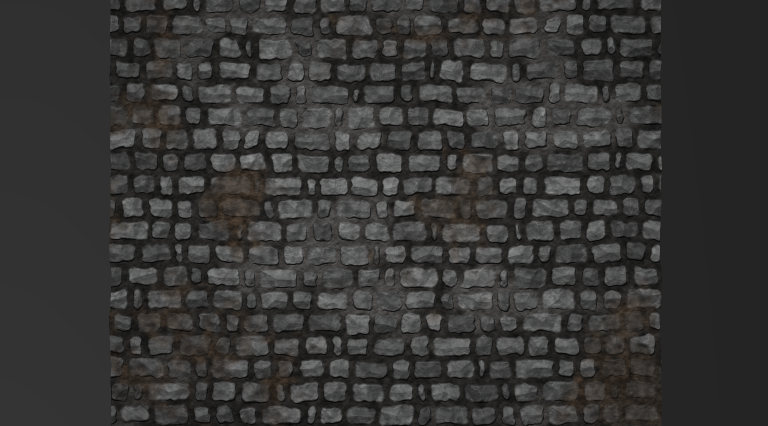
A Shadertoy shader for this texture:

```glsl
#define ROWS 18.6
#define COLUMNS 15.2
#define WIDTH_JITTER 0.72
#define JOINT 0.0042
#define CORNER 0.011
#define RELIEF 0.0105
#define STONE_TONE 0.285
#define JOINT_TONE 0.135
#define SOIL_COLOR vec3(0.185, 0.168, 0.148)
#define LIGHT_DIR vec3(-0.12, 0.56, 0.82)
#define PAVING_SPAN vec2(0.143, 0.860)

float hash(vec2 p) {
    vec3 q = fract(vec3(p.xyx) * 0.1031);
    q += dot(q, q.yzx + 33.33);
    return fract((q.x + q.y) * q.z);
}

float noise(vec2 p) {
    vec2 i = floor(p), f = fract(p);
    f = f * f * (3.0 - 2.0 * f);
    return mix(mix(hash(i), hash(i + vec2(1, 0)), f.x),
               mix(hash(i + vec2(0, 1)), hash(i + vec2(1, 1)), f.x), f.y);
}

float fbm(vec2 p) {
    float sum = 0.0, amp = 0.5;
    for (int i = 0; i < 4; i++) {
        sum += amp * noise(p);
        p = mat2(1.6, 1.2, -1.2, 1.6) * p + 7.3;
        amp *= 0.5;
    }
    return sum / 0.9375;
}

float jointX(float column, float row) {
    return column + WIDTH_JITTER * (hash(vec2(column, row) + 17.0) - 0.5);
}

// Returns signed distance to the stone edge, local position and stone seed
float stone(vec2 p, out vec2 local, out vec2 seed) {
    p += 0.009 * (vec2(noise(p * 23.0), noise(p * 23.0 + 40.0)) - 0.5);
    p.y += 0.008 * (noise(vec2(p.x * 6.0, 3.0)) - 0.5);
    float row = floor(p.y * ROWS);
    float x = p.x * COLUMNS + 9.0 * hash(vec2(row, 5.0));
    float column = floor(x);
    if (x < jointX(column, row)) column -= 1.0;
    else if (x >= jointX(column + 1.0, row)) column += 1.0;
    float a = jointX(column, row), b = jointX(column + 1.0, row);
    seed = vec2(column, row);
    local = vec2((x - 0.5 * (a + b)) / COLUMNS, p.y - (row + 0.5) / ROWS);
    vec2 halfSize = 0.5 * vec2((b - a) / COLUMNS, 1.0 / ROWS) - JOINT;
    halfSize -= 0.004 * vec2(hash(seed + 3.0), hash(seed + 8.0));
    vec2 e = abs(local) - halfSize + CORNER;
    float d = length(max(e, 0.0)) + min(max(e.x, e.y), 0.0) - CORNER;
    return d + 0.005 * (noise(p * 90.0) - 0.5);
}

float soilCover(vec2 p) {
    return smoothstep(0.56, 0.72, fbm(p * 5.5 + 21.0) + 0.16 * (noise(p * 45.0) - 0.5));
}

// Domed stone cut by random facet planes, with a gritty joint around it
float relief(vec2 p) {
    vec2 local, seed;
    float d = stone(p, local, seed);
    float inside = clamp(-d / 0.011, 0.0, 1.0);
    float h = RELIEF * sqrt(inside * (2.0 - inside));
    for (int k = 0; k < 4; k++) {
        float turn = 1.57 * float(k) + 1.5 * hash(seed + float(k) * 11.0);
        float slope = 0.12 + 0.34 * hash(seed + float(k) * 7.0 + 2.0);
        h = min(h, RELIEF * 0.96 - slope * dot(local, vec2(cos(turn), sin(turn))));
    }
    h = max(h, 0.0) * (1.0 - 0.7 * soilCover(p));
    float grit = mix(0.0045, 0.0016, inside);
    return h + grit * fbm(p * 120.0) + 0.0035 * fbm(p * 38.0);
}

vec3 paving(vec2 p, float aspect) {
    vec2 local, seed;
    float d = stone(p, local, seed);
    float body = 1.0 - smoothstep(-0.004, 0.002, d);
    float soil = soilCover(p);
    float grain = fbm(p * 75.0);

    // Surface slope and lighting
    float e = 0.002, h = relief(p);
    vec2 slope = vec2(relief(p + vec2(e, 0)) - h, relief(p + vec2(0, e)) - h) / e;
    vec3 normal = normalize(vec3(-slope, 1.0));
    vec3 light = normalize(LIGHT_DIR);
    float diffuse = max(dot(normal, light), 0.0);
    float gloss = pow(max(dot(normal, normalize(light + vec3(0, 0, 1))), 0.0), 24.0);

    // Stone colour with pale scratches
    float tone = STONE_TONE * (0.8 + 0.4 * hash(seed + 31.0)) * (0.72 + 0.56 * grain);
    float scratch = 1.0 - smoothstep(0.0, 0.03, abs(fbm(p * 24.0 + seed * 3.0) - 0.5));
    tone += 0.055 * scratch * noise(p * 30.0 + 9.0);
    vec3 stoneColor = tone * vec3(0.995, 1.0, 1.0);

    // Joints, partly filled with grey dust
    float dust = smoothstep(0.54, 0.70, fbm(p * 7.0 + 60.0));
    float gap = JOINT_TONE * (0.4 + 1.0 * grain) + 0.11 * dust;
    vec3 color = mix(gap * vec3(1.02, 1.0, 0.97), stoneColor, body);
    vec3 soilColor = SOIL_COLOR * (0.4 + 1.25 * grain);
    soilColor *= mix(vec3(1), vec3(1.12, 0.98, 0.86), noise(p * 9.0));
    color = mix(color, soilColor, soil * mix(0.8, 0.55, body));

    color *= 0.28 + 0.95 * diffuse;
    color += 0.085 * gloss * body * (1.0 - 0.7 * soil) * noise(p * 50.0);
    vec2 fromCenter = (p - vec2(0.5 * aspect, 0.5)) / vec2(0.65, 0.5);
    return color * (1.14 - 0.17 * min(dot(fromCenter, fromCenter), 1.6));
}

vec3 backdrop(vec2 uv) {
    float tone = mix(0.195, 0.142, smoothstep(0.0, 1.0, uv.x));
    return vec3(tone + 0.018 * (0.5 - uv.y) * (1.0 - uv.x));
}

void mainImage(out vec4 fragColor, in vec2 fragCoord) {
    float aspect = iResolution.x / iResolution.y;
    vec3 sum = vec3(0);
    // Four samples per pixel
    for (int s = 0; s < 4; s++) {
        vec2 offset = 0.5 * vec2(s & 1, s >> 1) - 0.25;
        vec2 p = (fragCoord + offset) / iResolution.y;
        vec2 uv = vec2(p.x / aspect, p.y);
        float ragged = 0.004 * (noise(vec2(p.y * 28.0, 2.0)) - 0.5);
        bool paved = uv.x > PAVING_SPAN.x + ragged && uv.x < PAVING_SPAN.y + ragged;
        sum += paved ? paving(p, aspect) : backdrop(uv);
    }
    fragColor = vec4(sum * 0.25, 1.0);
}
```
